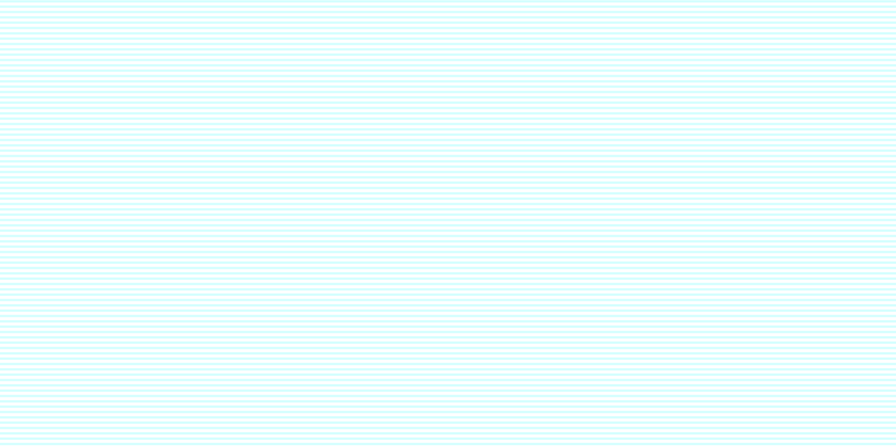
Reproduce this pattern procedurally as a Shadertoy shader.

```glsl
// Fine horizontal pale cyan waves of tint, evenly spaced on white paper.

const float TAU = 6.2831853;
const float RULE_COUNT = 84.0;  // rules down the canvas
const float RULE_PHASE = 0.75;  // rule centre within each cell
const float RED_LEVEL = 0.94;   // red midway between rule and gap
const float RED_SWING = 0.128;  // red lost at a rule, gained in a gap

// Cosine wave that peaks at every rule centre.
float ruleWave(float height, float count, float phase) {
    return cos(TAU * (height * count - phase));
}

// Cyan tint: only red follows the wave, and gaps saturate to white.
vec3 cyanTint(float wave, float level, float swing) {
    return vec3(min(level - swing * wave, 1.0), 1.0, 1.0);
}

void mainImage(out vec4 fragColor, in vec2 fragCoord) {
    float height = fragCoord.y / iResolution.y;

    // Repeated rules
    float wave = ruleWave(height, RULE_COUNT, RULE_PHASE);

    fragColor = vec4(cyanTint(wave, RED_LEVEL, RED_SWING), 1.0);
}
```
